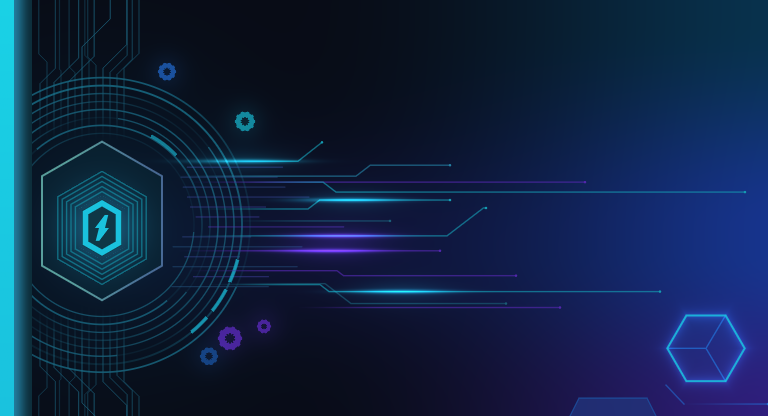
A WebGL 1 fragment shader for this background:

```glsl
precision highp float;
uniform vec2 u_resolution;

#define CANVAS vec2(7.68, 4.18)
#define NIGHT vec3(0.03, 0.045, 0.085)
#define CYAN vec3(0.10, 0.76, 0.87)
#define BLUE vec3(0.13, 0.42, 0.82)
#define VIOLET vec3(0.38, 0.18, 0.80)
#define TEAL vec3(0.10, 0.36, 0.46)
#define HUB vec2(1.02, 1.92)
#define PANEL_EDGE 0.32
#define LINE 0.007

float px;

float hash(float n) {
  n = fract(n * 0.1031);
  n *= n + 33.33;
  return fract(n * (n + n));
}

// Antialiased coverage of a distance
float fill(float d) { return clamp(0.5 - d / px, 0.0, 1.0); }
float stroke(float d, float w) { return fill(abs(d) - w); }

float segment(vec2 p, vec2 a, vec2 b) {
  vec2 ab = b - a;
  float t = clamp(dot(p - a, ab) / max(dot(ab, ab), 0.0001), 0.0, 1.0);
  return length(p - a - ab * t);
}

// Pointed hexagon with separate side and slant reach
float hexagon(vec2 q, float side, float slant) {
  q = abs(q);
  return max(q.x - side, q.x * 0.5 + q.y * 0.866 - slant);
}

vec3 backdrop(vec2 p) {
  vec2 uv = p / CANVAS, h = p - HUB, v = (p - vec2(3.4, 1.7)) / vec2(1.9, 0.9);
  vec3 right = mix(vec3(0.19, 0.12, 0.5), vec3(0.09, 0.21, 0.57), smoothstep(0.0, 0.4, uv.y));
  right = mix(right, vec3(0.03, 0.2, 0.31), smoothstep(0.45, 0.95, uv.y));
  vec3 c = mix(NIGHT, right, pow(smoothstep(0.33, 1.08, uv.x), 1.25));
  c += vec3(0.025, 0.02, 0.1) * exp(-dot(v, v));
  return c + vec3(0.0, 0.055, 0.08) * exp(-dot(h, h) * 0.5);
}

// Horizontal line with one slanted bend and an end dot
void trace(inout vec3 c, vec2 p, vec2 a, float bend, vec2 b, vec3 tint) {
  vec2 k = vec2(bend, a.y), m = vec2(min(bend + 1.3 * abs(b.y - a.y), b.x), b.y);
  float d = min(segment(p, a, k), min(segment(p, k, m), segment(p, m, b)));
  c = mix(c, tint, 0.65 * smoothstep(-0.1, 0.9, p.x - a.x) * stroke(d, LINE));
  c = mix(c, tint, fill(length(p - b) - 0.012));
}

void flare(inout vec3 c, vec2 q, vec3 tint) {
  float x = q.x / 0.48, y = abs(q.y);
  c += tint * exp(-x * x) * (0.65 * exp(-y * y * 2200.0) + 0.28 * exp(-y * 14.0));
}

void gear(inout vec3 c, vec2 q, float r, vec3 tint) {
  float teeth = 0.09 * smoothstep(-0.5, 0.5, cos(10.0 * atan(q.y, q.x)));
  float d = abs(length(q) - 0.68 * r) - r * (0.24 + teeth);
  c = mix(c + tint * 0.12 * exp(-dot(q, q) * 30.0), tint, 0.85 * fill(d));
}

float arcSpan(float turn, float a, float b) { return step(a, turn) * step(turn, b); }

void main() {
  vec2 p = gl_FragCoord.xy / u_resolution * CANVAS, q = p - HUB;
  px = CANVAS.x / u_resolution.x;
  vec3 c = backdrop(p);
  float radius = length(q), turn = atan(q.y, q.x) / 6.28318 + 0.5;

  // Vertical circuits, broken rings and faint feeder lines
  for (int i = 0; i < 13; i++) {
    float n = float(i), r = hash(n + 3.0), s = hash(n + 19.0), y = abs(q.y);
    float x = 0.4 + 0.07 * n + clamp(y - 1.35 - 0.5 * s, 0.0, 0.3 * r) * sign(r - 0.4);
    c = mix(c, TEAL, (0.35 + 0.4 * r) * smoothstep(0.8, 1.3, y) * stroke(p.x - x, 0.006));
    float arc = 0.15 + 0.6 * smoothstep(0.1, 0.6, fract(turn * (1.0 + mod(n, 3.0)) + r));
    float ring = step(n, 7.0) * stroke(radius - 0.92 - 0.08 * n, 0.006 + 0.004 * s);
    c = mix(c, mix(TEAL, CYAN, 0.3 * s), arc * ring);
    vec2 a = vec2(1.65 + 0.5 * s, 1.3 + 0.1 * n);
    float d = segment(p, a, a + vec2(0.5 + 0.9 * r, 0.0));
    c = mix(c, mix(TEAL, VIOLET, s), 0.5 * stroke(d, 0.006));
  }
  float dash = arcSpan(turn, 0.36, 0.46) * step(0.25, fract(turn * 26.0));
  c = mix(c, CYAN, 0.65 * dash * stroke(radius - 1.4, 0.018));
  c = mix(c, CYAN, 0.6 * arcSpan(turn, 0.62, 0.67) * stroke(radius - 1.02, 0.016));

  // Long data traces, top to bottom
  vec3 aqua = CYAN * 0.8, plum = VIOLET * 0.85;
  trace(c, p, vec2(2.0, 2.56), 2.98, vec2(3.22, 2.75), aqua);
  trace(c, p, vec2(1.8, 2.41), 3.56, vec2(4.5, 2.52), TEAL * 1.4);
  trace(c, p, vec2(1.9, 2.35), 1.9, vec2(5.85, 2.35), plum);
  trace(c, p, vec2(2.4, 2.35), 3.23, vec2(7.45, 2.25), aqua);
  trace(c, p, vec2(2.0, 2.08), 3.08, vec2(4.5, 2.17), aqua);
  trace(c, p, vec2(2.3, 1.96), 2.3, vec2(3.9, 1.96), TEAL);
  trace(c, p, vec2(1.9, 1.81), 4.47, vec2(4.86, 2.09), aqua);
  trace(c, p, vec2(1.8, 1.66), 1.8, vec2(4.4, 1.66), plum);
  trace(c, p, vec2(1.9, 1.46), 3.37, vec2(5.16, 1.41), plum);
  trace(c, p, vec2(2.2, 1.33), 3.25, vec2(5.06, 1.13), TEAL);
  trace(c, p, vec2(2.1, 1.32), 3.2, vec2(6.6, 1.25), aqua);
  trace(c, p, vec2(3.0, 1.09), 3.0, vec2(5.6, 1.09), plum);
  flare(c, p - vec2(2.45, 2.56), aqua);
  flare(c, p - vec2(3.5, 2.17), aqua);
  flare(c, p - vec2(3.4, 1.81), VIOLET);
  flare(c, p - vec2(3.3, 1.66), VIOLET);
  flare(c, p - vec2(4.0, 1.25), aqua);

  // Shield with nested hexagons and a bolt
  vec2 e = p - vec2(1.02, 1.89), s = e.y < 0.0 ? -e : e;
  float shield = hexagon(p - vec2(1.02, 1.96), 0.6, 0.69), nest = hexagon(e, 0.2, 0.25);
  c = mix(c, vec3(0.035, 0.13, 0.19), 0.88 * fill(shield));
  vec3 rim = mix(vec3(0.45, 0.78, 0.74), vec3(0.36, 0.5, 0.7), smoothstep(-0.4, 0.6, q.x));
  c = mix(c, rim, 0.75 * stroke(shield, 0.01));
  c += TEAL * 0.65 * exp(-dot(e, e) * 7.0);
  float band = step(0.03, nest) * step(nest, 0.25);
  c = mix(c, aqua, 0.6 * band * stroke(mod(nest, 0.044) - 0.022, 0.007));
  c = mix(c, TEAL * 0.6, fill(nest));
  c = mix(c, CYAN, stroke(nest + 0.035, 0.028));
  float lean = s.x - 0.75 * s.y;
  c = mix(c, CYAN, fill(max(max(-0.07 - lean, lean + 0.5 * s.y - 0.03), s.y - 0.13)));

  gear(c, p - vec2(1.67, 3.46), 0.09, BLUE * 0.85);
  gear(c, p - vec2(2.45, 2.96), 0.1, aqua);
  gear(c, p - vec2(2.3, 0.78), 0.12, plum);
  gear(c, p - vec2(2.64, 0.9), 0.07, plum);
  gear(c, p - vec2(2.09, 0.6), 0.09, BLUE * 0.7);

  // Wire cube, bottom tab and corner line
  vec2 w = p - vec2(7.06, 0.68), o = vec2(0.0);
  float cube = hexagon(w.yx, 0.33, 0.335);
  float spokes = min(segment(w, o, vec2(-0.38, 0.0)), segment(vec2(w.x, abs(w.y)), o, vec2(0.195, 0.33)));
  c = mix(c, BLUE, 0.1 * fill(cube) + 0.7 * stroke(spokes, LINE));
  c = mix(c + BLUE * 0.3 * exp(-abs(cube) * 22.0), CYAN, 0.85 * stroke(cube, 0.01));
  float tab = max(p.y - 0.18, abs(p.x - 6.13) - 0.43 + 0.5 * p.y);
  c = mix(c, vec3(0.13, 0.2, 0.48), 0.8 * fill(tab));
  c = mix(c, BLUE * 0.8, 0.7 * stroke(tab, LINE));
  trace(c, p, vec2(6.84, 0.12), 6.84, vec2(7.68, 0.12), BLUE);
  c = mix(c, BLUE, 0.6 * stroke(segment(p, vec2(6.66, 0.31), vec2(6.84, 0.12)), LINE));

  // Lit panel along the left side
  vec3 panel = mix(TEAL * 1.35, TEAL * 0.5, smoothstep(0.12, PANEL_EDGE, p.x));
  panel = mix(panel, mix(CYAN, vec3(0.1, 0.82, 0.9), p.y / CANVAS.y), fill(p.x - 0.14));
  gl_FragColor = vec4(mix(c, panel, fill(p.x - PANEL_EDGE)), 1.0);
}
```
